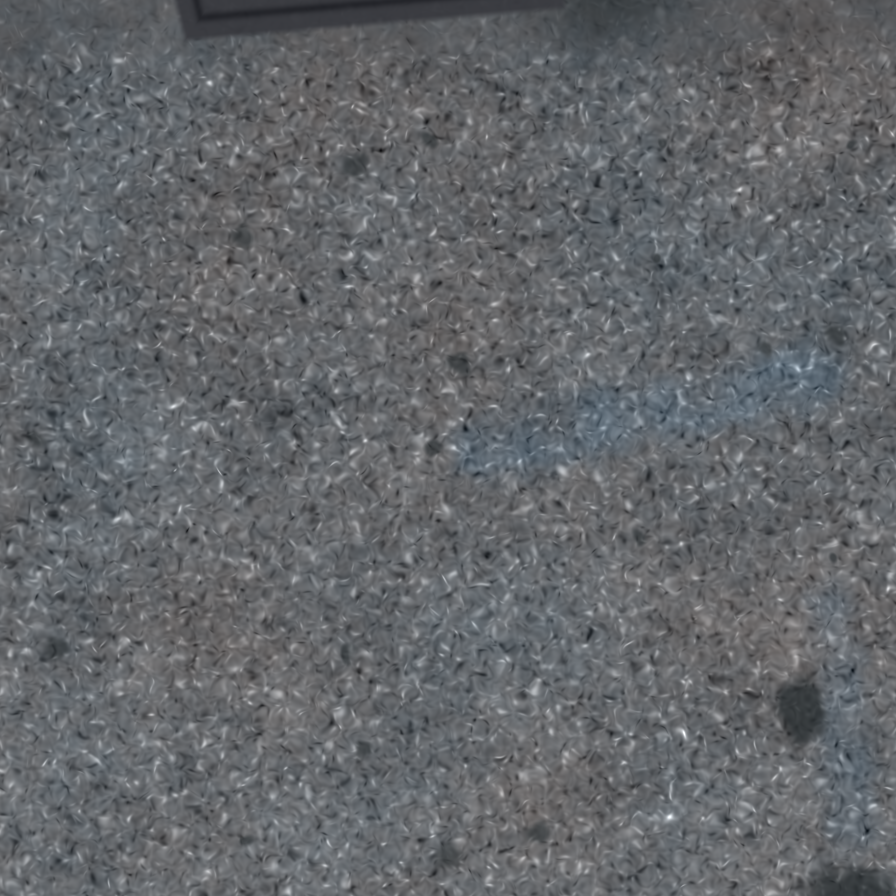
Reproduce this texture procedurally as a WebGL 1 fragment shader.

```glsl
precision highp float;
// Worn grey asphalt: soft mineral flakes, faint blue paint, dark stains and a dark frame at the top.
uniform vec2 u_resolution;

const vec3 STONE = vec3(0.391, 0.400, 0.412);
const vec3 PAINT = vec3(0.355, 0.415, 0.465);
const vec3 STAIN = vec3(0.190, 0.210, 0.220);
const vec3 FRAME = vec3(0.230, 0.235, 0.255);
const vec3 WARM_SHIFT = vec3(0.030, 0.000, -0.018);
const float COARSE_FLAKES = 72.0;   // flakes across the canvas
const float FINE_FLAKES = 118.0;
const float COARSE_CONTRAST = 0.22;
const float FINE_CONTRAST = 0.20;
const float GLINT = 0.17;           // extra light on rare flakes
const float GRIT_SCALE = 150.0;
const float GRIT_CONTRAST = 0.09;
const float SPOT_SCALE = 9.0;
const float SPOT_SHARE = 0.16;

float hash(vec2 p) {
  vec3 q = fract(p.xyx * 0.1031);
  q += dot(q, q.yzx + 33.33);
  return fract((q.x + q.y) * q.z);
}

float cornerSlope(vec2 cell, vec2 offset) {
  float angle = 6.2832 * hash(cell);
  return dot(vec2(cos(angle), sin(angle)), offset);
}

// Gradient noise, about -0.7 to 0.7
float noise(vec2 p) {
  vec2 i = floor(p), f = fract(p);
  vec2 u = f * f * f * (f * (f * 6.0 - 15.0) + 10.0);
  vec2 e = vec2(1.0, 0.0);
  float low = mix(cornerSlope(i, f), cornerSlope(i + e, f - e), u.x);
  float high = mix(cornerSlope(i + e.yx, f - e.yx), cornerSlope(i + 1.0, f - 1.0), u.x);
  return mix(low, high, u.y);
}

// Sum of soft, randomly turned ellipses, light and dark
float flakes(vec2 p, float contrast) {
  vec2 base = floor(p);
  float sum = 0.0;
  for (int y = -1; y <= 1; y++) {
    for (int x = -1; x <= 1; x++) {
      vec2 cell = base + vec2(float(x), float(y));
      vec2 centre = cell + vec2(hash(cell + 11.0), hash(cell + 37.0));
      float angle = 3.1416 * hash(cell + 59.0);
      vec2 axis = vec2(cos(angle), sin(angle));
      vec2 d = p - centre;
      vec2 radii = vec2(mix(0.32, 0.52, hash(cell + 71.0)), mix(0.16, 0.30, hash(cell + 83.0)));
      vec2 q = vec2(dot(d, axis), dot(d, vec2(-axis.y, axis.x))) / radii;
      float shade = hash(cell + 97.0);
      float tone = contrast * (shade + hash(cell + 113.0) - 1.0) + GLINT * pow(shade, 18.0);
      sum += tone * exp(-dot(q, q));
    }
  }
  return sum;
}

float segmentDistance(vec2 p, vec2 a, vec2 b) {
  vec2 ab = b - a;
  return length(p - a - ab * clamp(dot(p - a, ab) / dot(ab, ab), 0.0, 1.0));
}

// Small dark spots in a few random cells
float spots(vec2 p) {
  vec2 cell = floor(p);
  vec2 centre = cell + 0.3 + 0.4 * vec2(hash(cell + 5.0), hash(cell + 19.0));
  float radius = mix(0.04, 0.12, hash(cell + 31.0));
  float present = step(hash(cell + 43.0), SPOT_SHARE);
  return present * (1.0 - smoothstep(radius * 0.5, radius * 1.4, length(p - centre)));
}

void main() {
  vec2 p = gl_FragCoord.xy / u_resolution;
  vec2 ragged = p + 0.010 * vec2(noise(p * 45.0), noise(p * 45.0 + 70.0));
  vec2 bent = p + 0.006 * vec2(noise(p * 60.0 + 20.0), noise(p * 60.0 + 90.0));

  // Stone grain, smoother along the dusty top edge
  float grain = flakes(bent * COARSE_FLAKES, COARSE_CONTRAST)
              + flakes(bent * FINE_FLAKES + 200.0, FINE_CONTRAST)
              + GRIT_CONTRAST * noise(bent * GRIT_SCALE);
  float dust = smoothstep(0.90, 0.97, p.y + 0.04 * noise(p * 9.0));
  grain *= 1.0 - 0.65 * dust;
  float blotch = 0.05 * noise(p * 8.0) + 0.04 * noise(p * 21.0 + 40.0);
  float light = 0.035 * (0.5 - p.y) - 0.03 * dust;
  vec3 color = STONE + blotch + light;
  color += WARM_SHIFT * (noise(p * 5.0 + 60.0) + 0.5 * noise(p * 38.0 + 15.0));

  // Worn blue paint
  float strip = 1.0 - smoothstep(0.015, 0.055, segmentDistance(ragged, vec2(0.54, 0.50), vec2(0.91, 0.58)));
  float trail = 1.0 - smoothstep(0.010, 0.045, segmentDistance(ragged, vec2(0.93, 0.32), vec2(0.95, 0.08)));
  float wear = clamp(0.65 + 0.7 * noise(p * 16.0 + 8.0), 0.0, 1.0);
  color = mix(color, PAINT + 0.5 * blotch, max(strip, 0.7 * trail) * wear);
  color += grain;

  // Oil stains
  float blot = 1.0 - smoothstep(0.020, 0.036, length((ragged - vec2(0.895, 0.207)) * vec2(1.1, 0.8)));
  float corner = 1.0 - smoothstep(0.020, 0.050, length((ragged - vec2(0.95, 0.0)) * vec2(0.7, 1.2)));
  float grime = 1.0 - smoothstep(0.0, 0.09, length((ragged - vec2(0.68, 1.0)) * vec2(0.7, 1.3)));
  float stain = max(max(blot, corner), max(0.75 * spots(ragged * SPOT_SCALE), 0.8 * grime));
  color = mix(color, STAIN + 0.25 * grain, 0.88 * stain);

  // Tilted frame with a darker inner line
  float above = p.y - (0.955 + 0.085 * (p.x - 0.21));
  float inside = min(above, min(p.x - 0.205 + 0.25 * (p.y - 0.96), 0.63 - p.x));
  float innerLine = exp(-pow((inside - 0.024) / 0.005, 2.0));
  vec3 frameColor = FRAME + 0.15 * grain - 0.09 * innerLine;
  color = mix(color, frameColor, smoothstep(-0.004, 0.005, inside));

  gl_FragColor = vec4(clamp(color, 0.0, 1.0), 1.0);
}
```
